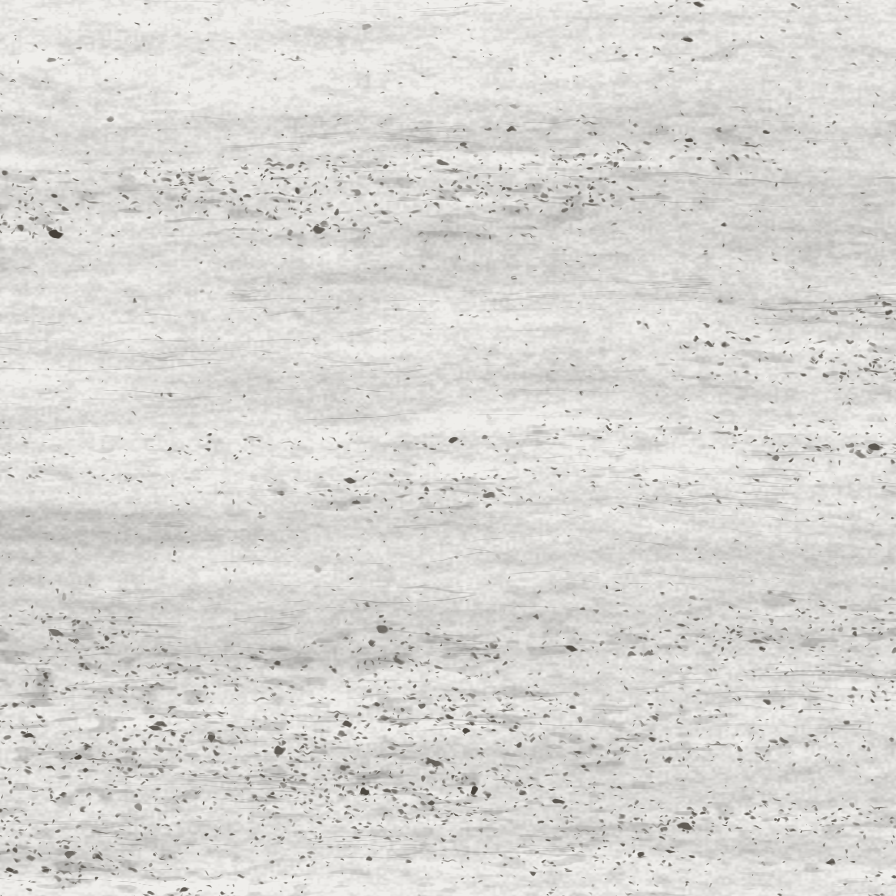
This texture is drawn by a Shadertoy shader. Its source:

```glsl
// Pale grey travertine: wavy horizontal strata built from stretched value noise,
// with crisp grain, broken dark streaks and clustered pits. Pits are jittered
// ellipses on hashed grids, grown where a layered density field is high.

const vec3 PIT_COLOR = vec3(0.27, 0.25, 0.22);
const vec3 WARM_TINT = vec3(0.005, 0.0, -0.012);

float hash(vec2 p) {
    vec3 q = fract(p.xyx * 0.1031);
    q += dot(q, q.yzx + 33.33);
    return fract((q.x + q.y) * q.z);
}

float noise(vec2 p) {
    vec2 cell = floor(p), f = fract(p);
    f = f * f * (3.0 - 2.0 * f);
    float low = mix(hash(cell), hash(cell + vec2(1, 0)), f.x);
    float high = mix(hash(cell + vec2(0, 1)), hash(cell + vec2(1, 1)), f.x);
    return mix(low, high, f.y);
}

float fbm(vec2 p) {
    float sum = 0.0, weight = 0.5, total = 0.0;
    for (int i = 0; i < 5; i++) {
        sum += weight * noise(p);
        total += weight;
        weight *= 0.55;
        p = p * 2.0 + vec2(17.3, 9.7);
    }
    return sum / total;
}

// Bend the strata into long, shallow waves
vec2 bendStrata(vec2 p) {
    p.y += 0.035 * (fbm(p * vec2(2.0, 5.0) + 3.0) - 0.5);
    p.y += 0.009 * (fbm(p * vec2(13.0, 28.0)) - 0.5);
    return p;
}

// Darkness of scattered elliptical pits; radius is the half height
float pits(vec2 p, vec2 grid, float density, float radius, float aspect, float seed, float soft) {
    vec2 home = floor(p * grid);
    float dark = 0.0;
    for (int y = -1; y <= 1; y++)
    for (int x = -1; x <= 1; x++) {
        vec2 cell = home + vec2(x, y);
        vec2 key = cell + seed;
        float growth = clamp((density - hash(key)) * 8.0, 0.0, 1.0);
        if (growth <= 0.0) continue;
        vec2 jitter = vec2(hash(key + 41.7), hash(key + 83.1));
        float shape = hash(key + 127.9);
        vec2 offset = p - (cell + jitter) / grid;
        offset.y += offset.x * (shape - 0.5) * 0.9 / aspect;
        float halfHeight = radius * mix(0.45, 1.0, growth * hash(key + 59.3));
        vec2 size = halfHeight * vec2(aspect * mix(0.5, 1.3, shape), 1.0);
        float edge = (length(offset / size) - 1.0) * halfHeight;
        float cover = 1.0 - smoothstep(-soft, soft, edge);
        float depth = mix(0.5, 1.0, hash(key + 151.3)) * smoothstep(0.0, 0.3, growth);
        dark = max(dark, cover * depth);
    }
    return dark;
}

// Thin seam along one contour of a stretched noise field, broken into dashes
float seam(vec2 p, vec2 stretch, float width) {
    float line = 1.0 - smoothstep(0.0, width, abs(fbm(p * stretch) - 0.5));
    float dashes = smoothstep(0.3, 0.7, noise(p * vec2(22.0, 60.0)));
    return line * dashes * smoothstep(0.45, 0.7, noise(p * vec2(2.0, 15.0) + stretch));
}

// Brightness of the layered stone without pits
float stoneTone(vec2 p, vec2 strata, float layer) {
    float tone = 0.876;
    tone += 0.17 * (fbm(strata * vec2(0.6, 10.0) + 5.0) - 0.5);
    tone += 0.13 * (fbm(strata * vec2(1.6, 28.0) + 31.0) - 0.5);
    tone += 0.13 * (fbm(strata * vec2(8.0, 62.0) + 57.0) - 0.5);
    tone += 0.075 * (noise(p * vec2(270.0, 330.0)) - 0.5);
    tone += 0.060 * (noise(strata * vec2(110.0, 260.0) + 19.0) - 0.5);
    // Grey beds and short smudges that follow the porous layers
    tone -= 0.05 * smoothstep(0.55, 0.72, fbm(strata * vec2(0.7, 17.0) + 93.0));
    float smudge = smoothstep(0.62, 0.85, noise(strata * vec2(42.0, 165.0) + 37.0));
    tone -= smudge * mix(0.03, 0.12, layer);
    tone -= 0.13 * seam(strata, vec2(1.1, 24.0), 0.016);
    tone -= 0.10 * seam(strata + 7.0, vec2(2.2, 42.0), 0.022);
    return min(tone, 0.932);
}

void mainImage(out vec4 fragColor, in vec2 fragCoord) {
    vec2 p = fragCoord / iResolution.y;
    float soft = max(0.7 / iResolution.y, 0.0010);
    vec2 strata = bendStrata(p);

    // Pits gather in patches along certain layers
    float layer = smoothstep(0.42, 0.68, fbm(strata * vec2(0.8, 13.0) + 71.0));
    float density = 0.05 + 0.60 * layer * noise(strata * vec2(9.0, 24.0) + 13.0);

    // Ragged outlines for the pits
    vec2 wobble = vec2(noise(p * 210.0), noise(p * 210.0 + 91.0)) - 0.5;
    vec2 ragged = strata + 0.0035 * wobble;

    float specks = pits(ragged, vec2(120.0, 170.0), density, 0.0015, 1.7, 611.0, soft);
    float small = pits(ragged, vec2(85.0, 120.0), density * 0.9, 0.0022, 1.7, 11.0, soft);
    float large = pits(ragged, vec2(34.0, 50.0), density * 0.4, 0.0048, 1.9, 211.0, soft);
    float slits = pits(ragged, vec2(22.0, 75.0), density * 0.45, 0.0016, 7.0, 411.0, soft);
    float dark = max(max(small * 0.85, specks * 0.75), max(large, slits * 0.7));

    vec3 stone = stoneTone(p, strata, layer) + WARM_TINT;
    fragColor = vec4(mix(stone, PIT_COLOR, dark), 1.0);
}
```
